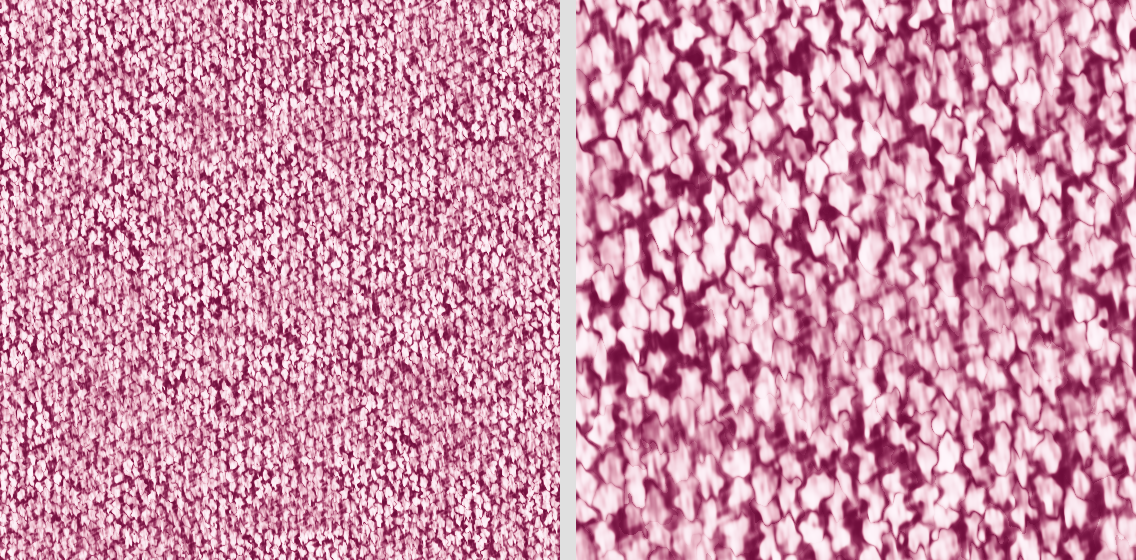
Left: the whole. Right: its middle third, enlarged.
This texture is drawn by a Shadertoy shader. Its source:

```glsl
#define COLUMNS 64.0      // yarn columns across the canvas
#define ROWS 48.0         // tufts per column
#define TWILL 0.42        // rise of the rows from column to column
#define JITTER 0.45       // scatter of the tufts inside their cells
#define LEAN -0.12        // sideways slant of tufts and fibres
#define FIBRE_FREQ vec2(290.0, 95.0)
#define STRAND_FREQ vec2(100.0, 300.0)
#define FRAY 0.5          // raggedness of the tuft ends
#define FIBRE_GAIN 0.65
#define STRAND_GAIN 0.75
#define TONE_GAIN 4.0     // steepness of the tone curve
#define TONE_CENTER 0.46

float hash(vec2 p) {
    vec3 q = fract(p.xyx * vec3(0.1031, 0.1030, 0.0973));
    q += dot(q, q.yzx + 33.33);
    return fract((q.x + q.y) * q.z);
}

float valueNoise(vec2 p) {
    vec2 i = floor(p), f = fract(p);
    f = f * f * (3.0 - 2.0 * f);
    vec2 e = vec2(0.0, 1.0);
    return mix(mix(hash(i), hash(i + e.yx), f.x),
               mix(hash(i + e.xy), hash(i + e.yy), f.x), f.y);
}

// Twill cellular noise: x = height of the nearest tuft, y = its random id
vec2 tufts(vec2 uv) {
    vec2 grid = uv * vec2(COLUMNS, ROWS);
    vec2 best = vec2(9.0, 0.0);
    for (int i = -1; i <= 1; i++) {
        float column = floor(grid.x) + float(i);
        float stagger = TWILL * column;
        for (int j = -1; j <= 1; j++) {
            float row = floor(grid.y - stagger) + float(j);
            vec2 id = vec2(column, row) + 100.0;
            vec2 scatter = vec2(hash(id), hash(id + 71.3)) - 0.5;
            vec2 center = vec2(column, row + stagger) + 0.5 + JITTER * scatter;
            vec2 q = grid - center;
            float random = hash(id + 37.7);
            q.x -= q.y * (LEAN * COLUMNS / ROWS + 0.4 * (random - 0.5));
            q *= vec2(1.1, 0.91);
            float d = dot(q, q);
            if (d < best.x) best = vec2(d, random);
        }
    }
    return vec2(clamp(1.0 - 3.14 * best.x, -0.3, 1.0), best.y);
}

// Berry to near-white ramp; each stop sits at the middle of its share
vec3 yarnColor(float t) {
    vec3 ramp[8] = vec3[8](
        vec3(0.42, 0.04, 0.22), vec3(0.49, 0.10, 0.28),
        vec3(0.64, 0.25, 0.42), vec3(0.75, 0.42, 0.55),
        vec3(0.84, 0.58, 0.67), vec3(0.93, 0.74, 0.80),
        vec3(0.98, 0.91, 0.94), vec3(1.0, 0.97, 0.99));
    float stops[8] = float[8](0.0, 0.05, 0.185, 0.365, 0.55, 0.74, 0.92, 1.0);
    vec3 color = ramp[0];
    for (int i = 1; i < 8; i++) {
        float blend = clamp((t - stops[i - 1]) / (stops[i] - stops[i - 1]), 0.0, 1.0);
        color = mix(color, ramp[i], blend);
    }
    return color;
}

void mainImage(out vec4 fragColor, in vec2 fragCoord) {
    vec2 uv = fragCoord / iResolution.y;

    // Short slanted fibres in two sizes, which also fray the tuft ends
    vec2 slanted = vec2(uv.x - LEAN * uv.y + 1.0, uv.y);
    float fibre = valueNoise(slanted * FIBRE_FREQ);
    float hair = valueNoise(slanted * FIBRE_FREQ * 1.6 + 60.0);
    vec2 wobble = vec2(valueNoise(uv * 150.0 + 40.0), valueNoise(uv * 150.0 + 90.0)) - 0.5;
    vec2 frayed = uv + vec2(0.5 * wobble.x / COLUMNS,
                            (FRAY * (fibre - 0.5) + 0.3 * wobble.y) / ROWS);
    vec2 tuft = tufts(frayed);
    float body = mix(tuft.x, smoothstep(0.1, 0.75, tuft.x), 0.6);

    // Loose strands rising to the right through the dark gaps
    vec2 rising = vec2(0.88 * uv.x + 0.47 * uv.y, 0.88 * uv.y - 0.47 * uv.x) + 2.0;
    float strand = valueNoise(rising * STRAND_FREQ) - 0.5;
    strand *= 1.0 - 0.8 * max(body, 0.0);

    // Small patches where the weave is crisp or felted
    float patches = 0.5 * valueNoise(uv * 13.0 + 5.0) + 0.5 * valueNoise(uv * 29.0 + 17.0);
    float crispness = mix(0.6, 1.2, smoothstep(0.2, 0.8, patches));

    float tone = (body - TONE_CENTER) * crispness
               + 0.28 * (tuft.y - 0.5)
               + FIBRE_GAIN * (fibre - 0.5)
               + 0.7 * FIBRE_GAIN * (hair - 0.5)
               + STRAND_GAIN * strand;
    float share = 1.0 / (1.0 + exp(-TONE_GAIN * tone));
    fragColor = vec4(yarnColor(share), 1.0);
}
```
